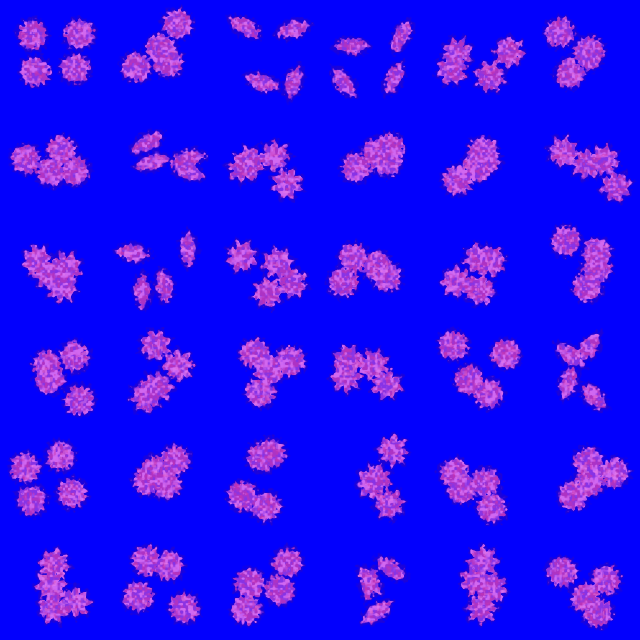
A Shadertoy shader for this pattern:

```glsl
// Six by six clusters of speckled pink grains on pure blue. Every cell picks
// leaves, spiky burrs or round burrs, and scatters four of them by hashing;
// fine value noise frays their outlines and mottles their colour.

vec3 hash3(vec2 p) {
    vec3 q = fract(p.xyx * vec3(0.1031, 0.1030, 0.0973));
    q += dot(q, q.yxz + 33.33);
    return fract((q.xxy + q.yzz) * q.zyx);
}

// Three independent channels of smooth value noise
vec3 noise3(vec2 p) {
    vec2 i = floor(p), f = fract(p);
    f = f * f * (3.0 - 2.0 * f);
    return mix(mix(hash3(i), hash3(i + vec2(1, 0)), f.x),
               mix(hash3(i + vec2(0, 1)), hash3(i + vec2(1, 1)), f.x), f.y);
}

// Pointed leaf: the overlap of two circles, long axis along y
float leaf(vec2 p, float halfWidth, float halfLength) {
    float radius = (halfLength * halfLength + halfWidth * halfWidth) / (2.0 * halfWidth);
    return length(vec2(abs(p.x) + radius - halfWidth, p.y)) - radius;
}

// Disc with triangular teeth between the inner and outer radius
float burr(vec2 p, float inner, float outer, float teeth) {
    float turn = atan(p.y, p.x) / 6.28319;
    float tooth = abs(2.0 * fract(turn * teeth) - 1.0);
    return length(p) - mix(inner, outer, tooth);
}

// Nearest of the four grains in a cell
float cluster(vec2 p, vec2 cell) {
    float kind = hash3(cell + 71.0).x;
    float d = 1.0;
    for (int i = 0; i < 4; i++) {
        vec3 rnd = hash3(cell * 4.0 + vec2(i, 7 * i) + 19.0);
        vec2 corner = vec2(i % 2, i / 2) - 0.5;
        vec2 q = p - corner * 0.25 - (rnd.xy - 0.5) * 0.31;
        float angle = rnd.z * 6.28319;
        q *= mat2(cos(angle), -sin(angle), sin(angle), cos(angle));
        float grain = kind < 0.31 ? leaf(q, 0.073, 0.160)
                    : kind < 0.56 ? burr(q, 0.100, 0.153, 8.0)
                    : burr(q, 0.122, 0.142, 15.0);
        d = min(d, grain);
    }
    return d;
}

void mainImage(out vec4 fragColor, in vec2 fragCoord) {
    vec2 uv = fragCoord / iResolution.y;
    vec2 grid = uv * 6.0;
    float soft = max(0.011, 4.0 / iResolution.y);

    // Frayed distance to the grains
    vec3 speck = noise3(uv * 250.0);
    float d = cluster(fract(grid) - 0.5, floor(grid)) + (speck.z - 0.5) * 0.05;

    // Mottled violet, magenta and lilac with a few rosy flecks
    vec3 pink = mix(vec3(0.53, 0.20, 0.90), vec3(0.68, 0.20, 0.77), smoothstep(0.25, 0.7, speck.x));
    pink = mix(pink, vec3(0.84, 0.43, 0.96), 0.9 * smoothstep(0.35, 0.85, speck.y));
    vec3 fleck = noise3(uv * 210.0 + 40.0);
    pink = mix(pink, vec3(0.80, 0.20, 0.66), 0.45 * smoothstep(0.6, 0.9, fleck.x));
    pink = mix(pink, vec3(0.93, 0.52, 0.90), 0.4 * smoothstep(0.7, 0.9, fleck.y));

    // Blue ground, faint dusky rim, then the grains
    vec3 color = vec3(0.008, 0.0, 0.992);
    color = mix(color, vec3(0.11, 0.01, 0.85), 1.0 - smoothstep(0.012, 0.042, d));
    color = mix(color, pink, 1.0 - smoothstep(-soft, soft, d));
    fragColor = vec4(color, 1.0);
}
```
